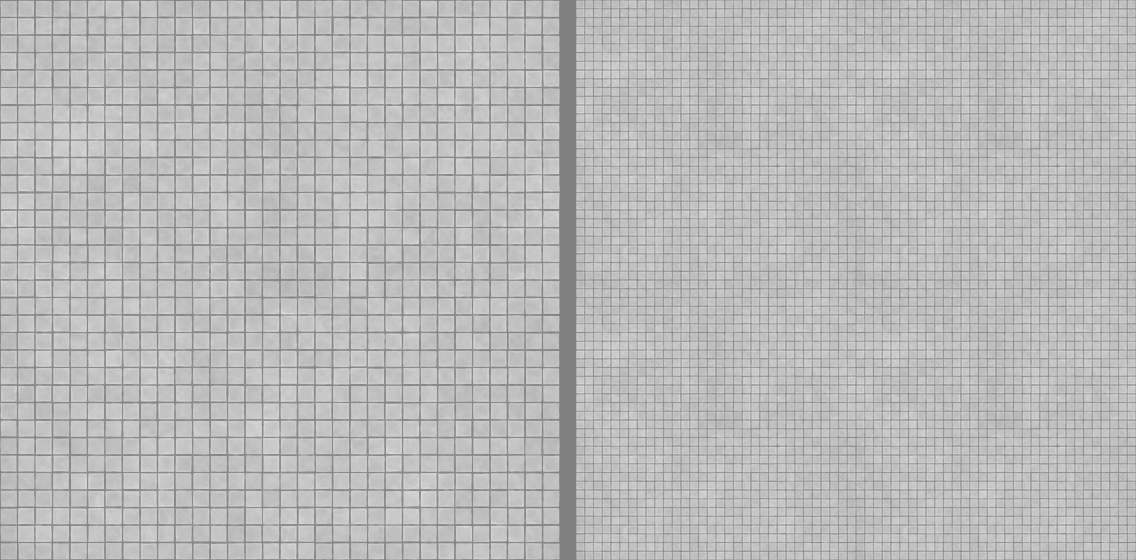
Left: one tile. Right: repeated 2 by 2.
This texture is drawn by a WebGL 1 fragment shader. Its source:

```glsl
precision highp float;
// Small square grey stone mosaic, 32 by 32 tiles, with darker grout between.
// Each tile is a slightly shifted rounded box with a pale worn rim; wrapping
// noise adds uneven edges, cloudy stone, faint pale veins and broad staining.

uniform vec2 u_resolution;

float hash(vec2 p) {
  return fract(sin(dot(p, vec2(127.1, 311.7))) * 43758.5453);
}

// Value noise that repeats every "period" lattice cells.
float noise(vec2 p, float period) {
  vec2 i = floor(p), f = fract(p);
  vec2 a = mod(i, period), b = mod(i + 1.0, period);
  f = f * f * (3.0 - 2.0 * f);
  return mix(mix(hash(a), hash(vec2(b.x, a.y)), f.x),
             mix(hash(vec2(a.x, b.y)), hash(b), f.x), f.y);
}

float fbm(vec2 p, float period) {
  float sum = 0.0, weight = 0.5;
  for (int k = 0; k < 4; k++) {
    sum += weight * noise(p, period);
    p *= 2.0;
    period *= 2.0;
    weight *= 0.5;
  }
  return sum / 0.9375;
}

float roundedBox(vec2 p, vec2 halfSize, float radius) {
  vec2 q = abs(p) - halfSize + radius;
  return length(max(q, 0.0)) + min(max(q.x, q.y), 0.0) - radius;
}

void main() {
  vec2 uv = gl_FragCoord.xy / u_resolution;
  vec2 grid = uv * 32.0;
  vec2 cell = floor(grid);
  vec2 local = fract(grid) - 0.5;
  float pixel = 32.0 / min(u_resolution.x, u_resolution.y);

  // Tile outline: small shifts, size changes and chipped edges
  vec2 shift = vec2(hash(cell + 3.1), hash(cell + 17.7)) - 0.5;
  vec2 size = vec2(hash(cell + 41.3), hash(cell + 59.9)) - 0.5;
  float chip = noise(uv * 128.0, 128.0) - 0.5;
  float d = roundedBox(local - shift * 0.026, 0.454 + size * 0.016, 0.035);
  d += chip * 0.022;
  float soft = max(pixel * 0.6, 0.018);
  float tile = 1.0 - smoothstep(-soft, soft, d);

  // Stone: broad staining, a tone per tile, and clouds that break at the joints
  float stain = fbm(uv * 8.0, 8.0) - 0.5;
  float tone = hash(cell + 83.0) - 0.5;
  vec2 slab = local * 2.5 + 40.0 * vec2(hash(cell + 7.0), hash(cell + 29.0)) + 4.0;
  float cloud = fbm(slab, 64.0) - 0.5;
  float grain = noise(uv * 256.0, 256.0) - 0.5;
  float stone = 0.762 + stain * 0.07 + tone * 0.03 + cloud * 0.075 + grain * 0.014;

  // Thin pale veins, present only in patches
  float vein = 1.0 - smoothstep(0.0, 0.035, abs(fbm(uv * 16.0 + 0.37, 16.0) - 0.52));
  stone += 0.025 * vein * smoothstep(0.5, 0.75, noise(uv * 20.0, 20.0));

  // Worn rim, stronger on some tiles and some sides
  float rim = smoothstep(-0.13, -0.05, d);
  float wear = mix(0.25, 1.0, hash(cell + 101.0)) * (0.6 + 0.8 * noise(uv * 64.0, 64.0));
  stone += 0.042 * rim * wear;

  float grout = 0.54 + 0.04 * (noise(uv * 96.0, 96.0) - 0.5) + stain * 0.03;
  gl_FragColor = vec4(vec3(mix(grout, stone, tile)), 1.0);
}
```
